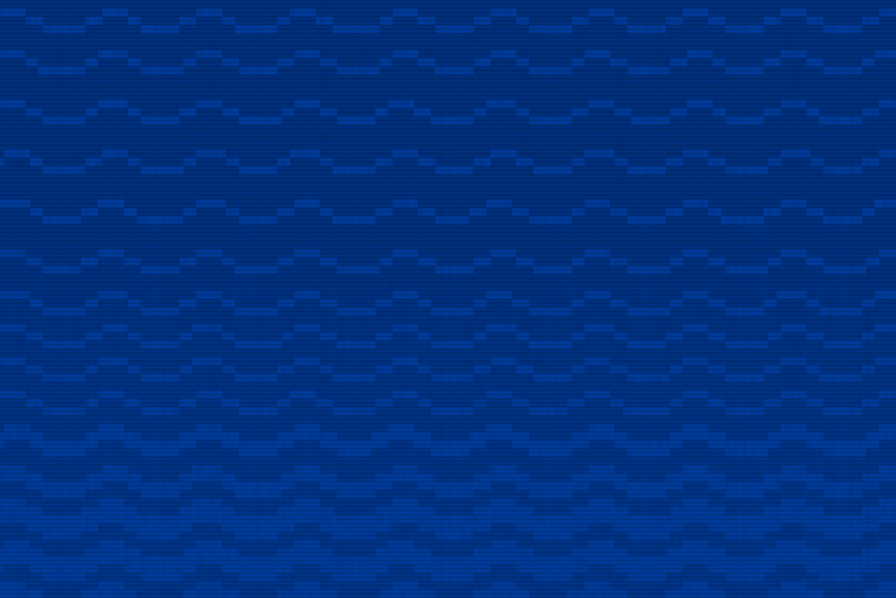
Reproduce this pattern procedurally as a Shadertoy shader.

```glsl
// Stepped blue waves on a fine scanline weave, like blocky water that thickens
// and brightens toward the bottom. Each wave is a cosine quantised to three rows
// of a cell grid; the grid adds dark ribs, faint columns and a per-cell grain.
#define ROWS 72.0            // grid rows down the canvas
#define COLUMNS 210.0        // grid columns across
#define REPEATS 9.19         // wave periods across
#define CREST_X 0.0156       // first crest, fraction of the width
#define WAVE_COUNT 15
#define WOBBLE 0.05          // crest shift, in periods
#define RIB_DEPTH 0.09       // scanline contrast
#define GRAIN 0.03           // brightness variation per cell
#define TOP_BLUE vec3(0.0, 0.174, 0.460)
#define BOTTOM_BLUE vec3(0.0, 0.190, 0.500)
#define WAVE_BLUE vec3(0.0, 0.217, 0.567)
#define SAMPLES 3

const float TAU = 6.2831853;

float hash(vec2 p) {
    vec3 q = fract(vec3(p.xyx) * 0.1031);
    q += dot(q, q.yzx + 33.33);
    return fract((q.x + q.y) * q.z);
}

// Row of the crest of wave k: wide gaps above, tighter gaps below.
float crestRow(int k) {
    float n = float(k);
    float j = n - 6.0;
    return k < 6 ? max(6.0 * n, 1.0) : 35.0 + floor(4.0 * j + 0.052 * j * j);
}

// One row thick at first, then two and three.
float waveThickness(int k) {
    return 1.0 + step(10.0, float(k)) + step(12.0, float(k));
}

// 1 where the cell belongs to any wave.
float waveMask(vec2 cell) {
    float x = ((cell.x + 0.5) / COLUMNS - CREST_X) * REPEATS;
    float repeatId = floor(x + 0.5);
    float mask = 0.0;
    for (int k = 0; k < WAVE_COUNT; k++) {
        float shift = WOBBLE * (hash(vec2(repeatId + 20.0, float(k) + 3.0)) - 0.5);
        float drop = floor(1.73 - 1.1 * cos(TAU * (x + shift)));
        float depth = cell.y - crestRow(k) - drop;
        mask = max(mask, step(-0.5, depth) * step(depth, waveThickness(k) - 0.5));
    }
    return mask;
}

vec3 weave(vec2 uv) {
    vec2 grid = vec2(uv.x * COLUMNS, (1.0 - uv.y) * ROWS);
    vec2 cell = floor(grid);
    float wave = waveMask(cell);
    vec3 water = mix(TOP_BLUE, BOTTOM_BLUE, smoothstep(0.2, 1.0, 1.0 - uv.y));
    vec3 color = mix(water, WAVE_BLUE, wave);

    // Two ribs per row, and threads that differ from column to column.
    float shade = 1.0 - RIB_DEPTH * cos(TAU * 2.0 * grid.y);
    shade += GRAIN * (hash(vec2(cell.x, 91.0)) - 0.5);

    // Grain is stronger on the lit cells.
    shade += GRAIN * (hash(cell + 7.0) - 0.5) * mix(0.5, 1.5, wave);
    return color * shade;
}

void mainImage(out vec4 fragColor, in vec2 fragCoord) {
    // Supersample to smooth cell edges and fine lines.
    vec3 color = vec3(0.0);
    for (int j = 0; j < SAMPLES; j++) {
        for (int i = 0; i < SAMPLES; i++) {
            vec2 offset = (vec2(i, j) + 0.5) / float(SAMPLES) - 0.5;
            color += weave((fragCoord + offset) / iResolution.xy);
        }
    }
    fragColor = vec4(color / float(SAMPLES * SAMPLES), 1.0);
}
```
